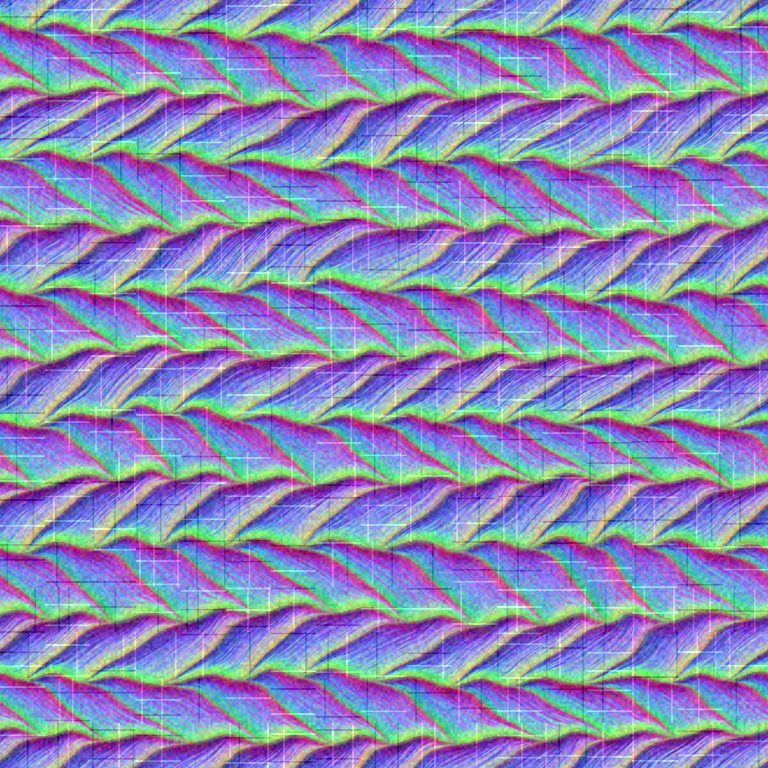
A WebGL 2 fragment shader for this texture map:

```glsl
#version 300 es
precision highp float;

uniform vec2 u_resolution;
out vec4 fragColor;

const float PI = 3.14159265;
const vec2 REPEATS = vec2(11.0, 12.0);   // strands across, rows down
const float ROW_OFFSET = 0.46;
const float SLANT = 1.3;                 // strand lean, in strand widths
const float SCALLOP = 0.07;
const float ROW_WAVE = 0.34;
const float STRAND_JITTER = 0.55;
const float STRAND_RELIEF = 0.19;
const float ROW_RELIEF = 0.20;
const float FIBRE_RELIEF = 0.022;
const float GRAIN = 0.24;
const float CRACK_WIDTH = 0.0011;
const float CRACK_STRENGTH = 0.24;
const vec3 GROOVE = vec3(0.68, 0.52, 0.42);
const vec3 ROW_GROOVE = vec3(0.56, 0.74, 0.40);

float hash(vec2 p) {
    p = fract(p * vec2(0.1031, 0.1137));
    p += dot(p, p.yx + 33.33);
    return fract((p.x + p.y) * p.x * 17.31);
}

// Value noise that wraps after the given number of cells
float noise(vec2 p, vec2 period) {
    vec2 cell = floor(p), f = fract(p);
    f = f * f * (3.0 - 2.0 * f);
    vec2 lo = mod(cell, period), hi = mod(cell + 1.0, period);
    return mix(mix(hash(lo), hash(vec2(hi.x, lo.y)), f.x),
               mix(hash(vec2(lo.x, hi.y)), hash(hi), f.x), f.y);
}

float pillow(float t) {
    float t2 = t * t;
    return 1.0 - 0.65 * t2 - 0.35 * t2 * t2 * t2;
}

// Returns height, position across the strand and position across the row
vec3 braid(vec2 uv) {
    vec2 q = uv * REPEATS - vec2(0.0, ROW_OFFSET);
    q.x += STRAND_JITTER * (noise(uv * vec2(7.0, 9.0) + 3.0, vec2(7.0, 9.0)) - 0.5);
    q.y += ROW_WAVE * (noise(uv * vec2(5.0, 6.0), vec2(5.0, 6.0)) - 0.5);

    // Scalloped borders follow the strand tops
    float border = floor(q.y + 0.5);
    float lean = mod(border, 2.0) * 2.0 - 1.0;
    float fade = cos(PI * q.y);
    q.y += SCALLOP * fade * fade * cos(2.0 * PI * q.x + lean * PI * SLANT);

    // Alternate rows lean in opposite directions
    float row = mod(floor(q.y), REPEATS.y);
    float side = 1.0 - 2.0 * mod(row, 2.0);
    float b = 2.0 * fract(q.y) - 1.0;
    float u = q.x + side * SLANT * 0.5 * (0.8 * b + 0.2 * b * b * b);
    float a = 2.0 * fract(u) - 1.0;

    // Each strand has its own fullness and fibres
    float fullness = mix(0.65, 1.4, hash(vec2(mod(floor(u), REPEATS.x), row + 40.0)));
    float ends = 1.0 - pow(abs(b), 6.0);
    float fibre = noise(vec2(u * 14.0, q.x * 3.0 + row * 5.0), vec2(154.0, 33.0))
                + 0.5 * noise(vec2(u * 30.0, q.x * 6.0 + row * 7.0), vec2(330.0, 66.0));
    float height = ROW_RELIEF * pillow(b)
                 + ends * (STRAND_RELIEF * fullness * pillow(a) + FIBRE_RELIEF * fibre);
    return vec3(height, a, b);
}

// Short thin lines along x, signed light or dark
float cracks(vec2 p, float seed) {
    vec2 grid = vec2(17.0, 36.0);
    vec2 cell = floor(p * grid);
    float pick = hash(cell + seed);
    float center = 0.2 + 0.6 * hash(cell.yx + seed + 9.0);
    float dist = abs(fract(p.y * grid.y) - center) / grid.y;
    float line = 1.0 - smoothstep(CRACK_WIDTH * 0.5, CRACK_WIDTH * 1.5, dist);
    return line * step(0.4, pick) * (pick > 0.65 ? 1.0 : -0.8);
}

void main() {
    vec2 uv = gl_FragCoord.xy / u_resolution;

    // Surface normal from height differences
    vec2 e = vec2(0.001, 0.0);
    vec2 slope = vec2(braid(uv + e).x - braid(uv - e).x,
                      braid(uv + e.yx).x - braid(uv - e.yx).x) / (2.0 * e.x * REPEATS);
    vec3 normal = normalize(vec3(-slope, 1.0));
    vec3 color = vec3(0.52 + 0.46 * normal.x, 0.52 - 0.46 * normal.y,
                      mix(0.22, 0.92, normal.z));

    // Muted grooves between strands and rows
    vec3 surface = braid(uv);
    color = mix(color, GROOVE, 0.6 * smoothstep(0.82, 1.0, abs(surface.y)));
    color = mix(color, ROW_GROOVE, 0.7 * smoothstep(0.84, 1.0, abs(surface.z)));

    // Fine cracks and coloured grain
    float across = cracks(uv, 11.0), down = cracks(uv.yx, 57.0);
    color += CRACK_STRENGTH * (across * vec3(0.5, 1.0, 0.6) + down * vec3(1.0, 0.4, 0.5));
    vec2 g = uv * 330.0;
    vec3 grain = vec3(noise(g, vec2(330.0)), noise(g + 71.0, vec2(330.0)),
                      noise(g + 139.0, vec2(330.0)));
    color += GRAIN * (grain - 0.5);

    fragColor = vec4(clamp(color, 0.0, 1.0), 1.0);
}
```
